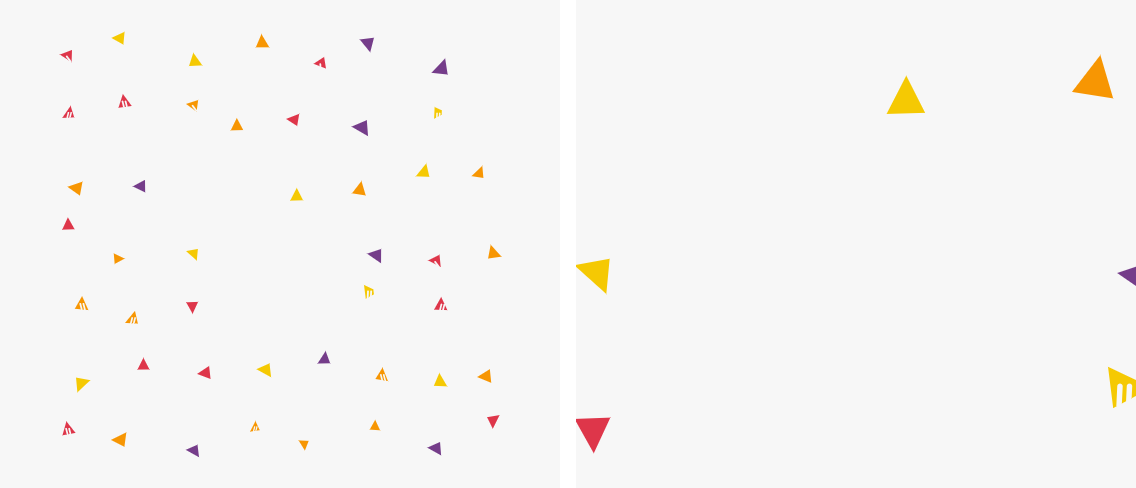
Left: the whole. Right: its middle third, enlarged.
This background is drawn by a Shadertoy shader. Its source:

```glsl
const vec2 GRID = vec2(8.0, 7.0);
const vec2 MARGIN = vec2(0.085, 0.045);
const vec3 PAPER = vec3(0.97);
const float QUARTER_TURN = 1.5708;

float hash(vec2 cell, float seed) {
    vec3 q = fract(vec3(cell, seed) * vec3(0.1031, 0.1137, 0.0973) + 0.37);
    q += dot(q, q.yzx + 33.33);
    return fract((q.x + q.y) * q.z);
}

vec2 rotate(vec2 p, float angle) {
    float c = cos(angle), s = sin(angle);
    return vec2(c * p.x + s * p.y, c * p.y - s * p.x);
}

float edgeDistance(vec2 p, vec2 a, vec2 b) {
    vec2 along = normalize(b - a);
    return dot(p - a, vec2(along.y, -along.x));
}

float triangleDistance(vec2 p, float skew) {
    vec2 apex = vec2(skew, 1.0), left = vec2(-0.92, -0.8), right = vec2(0.92, -0.8);
    return max(edgeDistance(p, apex, left),
           max(edgeDistance(p, left, right), edgeDistance(p, right, apex)));
}

float slitDistance(vec2 p, vec2 a, vec2 b, float halfWidth) {
    vec2 pa = p - a, ba = b - a;
    return length(pa - ba * clamp(dot(pa, ba) / dot(ba, ba), 0.0, 1.0)) - halfWidth;
}

// Two parallel slits rising from the lower side
float slitPair(vec2 p, float middle, float lean) {
    float d = 1e3;
    for (float side = -1.0; side <= 1.0; side += 2.0) {
        float x = middle + 0.21 * side;
        d = min(d, slitDistance(p, vec2(x - lean, -1.3), vec2(x + lean, -0.05), 0.12));
    }
    return d;
}

vec3 confettiColor(int kind) {
    vec3 palette[4] = vec3[4](vec3(0.87, 0.21, 0.29), vec3(0.97, 0.59, 0.01),
                              vec3(0.96, 0.79, 0.01), vec3(0.46, 0.24, 0.54));
    return palette[kind];
}

float confettiRadius(int kind, float variation) {
    vec4 smallest = vec4(0.0130, 0.0105, 0.0130, 0.0140);
    vec4 largest = vec4(0.0150, 0.0165, 0.0165, 0.0185);
    return mix(smallest[kind], largest[kind], variation);
}

// Rotation of the apex: up, left, down or right
float pickTurn(float choice) {
    if (choice < 0.5) return 0.0;
    if (choice < 0.85) return 1.0;
    return choice < 0.95 ? 2.0 : -1.0;
}

float confettiDistance(vec2 p, vec2 cell, int kind) {
    bool slitted = hash(cell, 5.0) < (kind == 0 ? 0.75 : 0.36);
    bool clipped = slitted && kind == 2;
    float turn = clipped ? -1.0 : pickTurn(hash(cell, 6.0));
    float skew = (hash(cell, 7.0) - 0.4) * 0.8;
    float tilt = (hash(cell, 8.0) - 0.5) * 0.4;

    vec2 local = rotate(p, turn * QUARTER_TURN + tilt);
    float d = triangleDistance(local, skew);
    if (clipped) d = max(d, local.y - 0.35);

    if (slitted && turn == 1.0) {
        float slant = hash(cell, 9.0) < 0.7 ? 0.6 : 0.05;
        d = max(d, -slitDistance(p, vec2(0.05, -0.1), vec2(0.05 + slant, -0.9), 0.14));
    } else if (slitted && turn < 1.0) {
        float middle = clipped ? -0.2 : 0.12;
        d = max(d, -slitPair(p, middle, clipped ? 0.03 : sign(skew) * 0.16));
    }
    return d;
}

// An open area is left below the centre
bool isOccupied(vec2 cell) {
    vec2 place = (cell + 0.5) / GRID;
    bool inField = all(greaterThanEqual(cell, vec2(0.0))) && all(lessThan(cell, GRID));
    bool inClearing = length((place - vec2(0.48, 0.42)) * vec2(0.8, 1.1)) < 0.15;
    return inField && !inClearing && hash(cell, 1.0) < 0.88;
}

void mainImage(out vec4 fragColor, in vec2 fragCoord) {
    vec2 canvas = vec2(iResolution.x / iResolution.y, 1.0);
    vec2 uv = fragCoord / iResolution.xy;
    vec2 grid = (uv - MARGIN) / (1.0 - 2.0 * MARGIN) * GRID;
    vec2 cell = floor(grid);
    vec3 color = PAPER;

    if (isOccupied(cell)) {
        // Jittered piece, kept inside its own cell
        vec2 jitter = (vec2(hash(cell, 2.0), hash(cell, 3.0)) - 0.5) * vec2(0.6, 0.64);
        vec2 cellSize = canvas * (1.0 - 2.0 * MARGIN) / GRID;
        vec2 p = (grid - cell - 0.5 - jitter) * cellSize;

        int kind = int(mod(cell.x + 2.0 * cell.y + floor(3.0 * hash(cell, 4.0)), 4.0));
        float radius = confettiRadius(kind, hash(cell, 10.0));
        float d = confettiDistance(p / radius, cell, kind) * radius;
        float coverage = clamp(0.5 - d * iResolution.y, 0.0, 1.0);
        color = mix(color, confettiColor(kind), coverage);
    }
    fragColor = vec4(color, 1.0);
}
```
